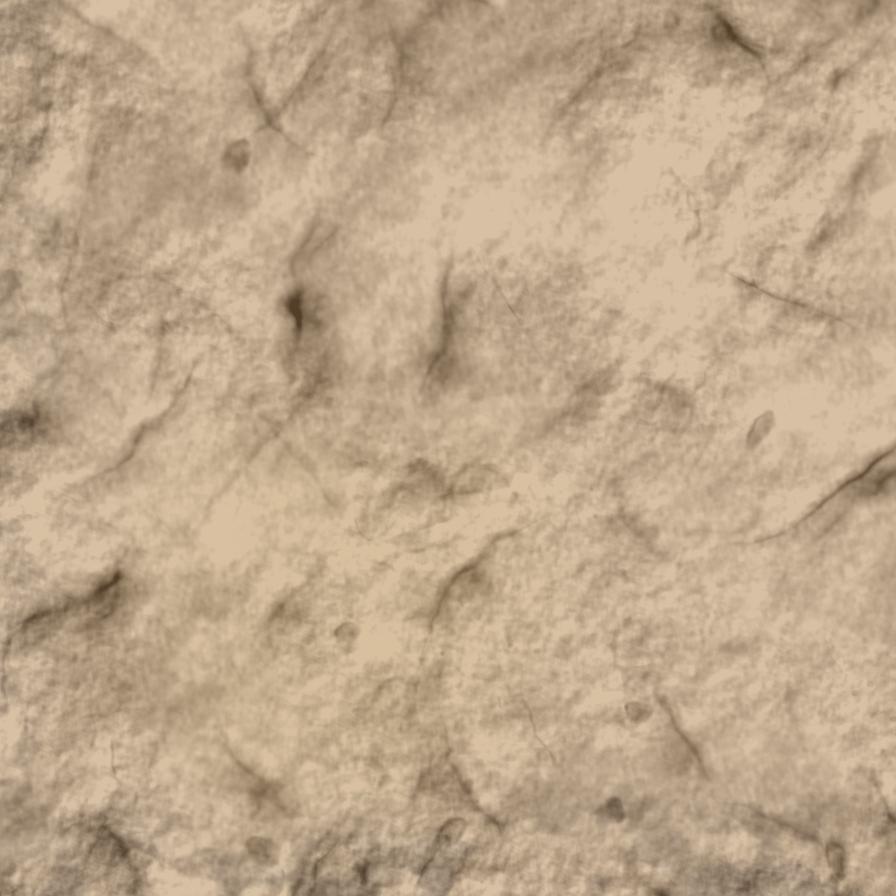
A Shadertoy shader for this texture:

```glsl
// Weathered beige hide: a mottled, softly lit surface with tapered creases,
// fine wrinkles, a few round pits and grime along the left and lower borders.
// Layers are summed into one tone, which then picks a colour from dark to pale.

const vec3 DEEP_BROWN = vec3(0.42, 0.34, 0.25);
const vec3 PALE_SAND = vec3(0.80, 0.71, 0.60);
const vec3 OCHRE_TINT = vec3(0.0, 0.0, -0.022);
const vec3 GREY_TINT = vec3(-0.02, -0.01, 0.01);

float hash(vec2 p) {
    vec3 q = fract(p.xyx * 0.1031);
    q += dot(q, q.yzx + 33.33);
    return fract((q.x + q.y) * q.z);
}

float noise(vec2 p) {
    vec2 i = floor(p), f = fract(p);
    f = f * f * (3.0 - 2.0 * f);
    float low = mix(hash(i), hash(i + vec2(1, 0)), f.x);
    float high = mix(hash(i + vec2(0, 1)), hash(i + vec2(1, 1)), f.x);
    return mix(low, high, f.y);
}

mat2 rotation(float a) {
    return mat2(cos(a), -sin(a), sin(a), cos(a));
}

float fbm(vec2 p) {
    float sum = 0.0, amp = 0.5;
    for (int i = 0; i < 5; i++) {
        sum += amp * noise(p);
        p = rotation(0.6) * p * 2.03 + 11.7;
        amp *= 0.5;
    }
    return sum;
}

// Shifts a point by smooth noise so that strokes wander.
vec2 warp(vec2 p, float scale, float amount) {
    vec2 n = vec2(noise(p * scale + 31.0), noise(p * scale + 67.0));
    return p + amount * (n - 0.5);
}

// One bent, tapered fold: dark core, uneven shadow and a lit lip.
float fold(vec2 d, float angle, float halfLength, float bend, float width) {
    vec2 s = rotation(angle) * d;
    float u = s.x / halfLength;
    float v = s.y - bend * halfLength * (u * u - 0.4);
    float taper = 1.0 - smoothstep(0.2, 1.0, abs(u));
    float w = width * mix(0.5, 1.0, taper);
    float reach = w * mix(8.0, 3.5, smoothstep(-w, w, v));
    float core = exp(-v * v / (w * w));
    float shadow = exp(-v * v / (reach * reach));
    float lip = exp(-pow(abs(v - 4.0 * w) / (1.8 * w), 2.0));
    return taper * (0.4 * core + 0.4 * shadow - 0.18 * lip);
}

// Scattered folds, mostly along two crossing diagonals.
float folds(vec2 p, float cells, float share, float width) {
    vec2 q = p * cells, base = floor(q);
    float dark = 0.0;
    for (int j = -1; j <= 1; j++)
    for (int i = -1; i <= 1; i++) {
        vec2 id = base + vec2(i, j);
        if (hash(id + cells) > share) continue;
        vec2 centre = id + 0.25 + 0.5 * vec2(hash(id + 5.3), hash(id + 9.1));
        float angle = hash(id + 13.7) < 0.55 ? 0.95 : -0.75;
        angle += 0.6 * (hash(id + 21.9) - 0.5);
        float halfLength = mix(0.4, 0.85, hash(id + 27.1));
        float bend = 0.7 * (hash(id + 35.5) - 0.5);
        float strength = mix(0.35, 1.0, hash(id + 41.3));
        float w = width * mix(0.7, 1.4, hash(id + 47.7));
        dark += strength * fold(q - centre, angle, halfLength, bend, w);
    }
    return dark;
}

// Small round knots, denser in the lowest row.
float pits(vec2 p, float cells) {
    vec2 q = p * cells, id = floor(q);
    float share = id.y < 1.0 ? 0.4 : 0.04;
    if (hash(id + 71.0) > share) return 0.0;
    vec2 d = q - id - 0.3 - 0.4 * vec2(hash(id + 3.0), hash(id + 8.0));
    float r = mix(0.07, 0.16, hash(id + 15.0));
    float l = length(d) / r;
    float bowl = 1.0 - smoothstep(0.2, 1.4, l);
    float ring = exp(-pow(abs(l - 1.0) / 0.3, 2.0));
    float side = dot(d, vec2(-0.5, 0.85)) / r;
    return 0.45 * bowl + 0.35 * ring * clamp(0.3 + side, -0.5, 1.0);
}

// Slope of the bumpy surface toward a light at the upper left.
float relief(vec2 p, float scale, float stride) {
    return fbm(p * scale) - fbm((p + stride * vec2(-0.6, 0.8)) * scale);
}

void mainImage(out vec4 fragColor, in vec2 fragCoord) {
    vec2 p = fragCoord / min(iResolution.x, iResolution.y);
    vec2 bent = warp(warp(p, 7.0, 0.06), 28.0, 0.014);
    vec2 ragged = warp(bent, 75.0, 0.006);

    // Border grime
    float lower = 1.0 - smoothstep(0.0, 0.17, bent.y);
    float left = 1.0 - smoothstep(0.0, 0.13, bent.x);
    float border = max(lower, 0.65 * left);
    float grime = border * smoothstep(0.38, 0.62, fbm(ragged * 24.0));

    // Soft surface, pebbled grain and dark specks
    float patchy = smoothstep(0.3, 0.7, noise(p * 9.0 + 4.0));
    float grain = noise(rotation(0.25) * p * vec2(190.0, 130.0)) - 0.5;
    float speck = smoothstep(0.72, 0.95, noise(ragged * 85.0)) * patchy;
    float tone = 0.95 + 0.5 * (fbm(bent * 5.0) - 0.48);
    tone += 0.45 * (fbm(ragged * 15.0 + 6.0) - 0.48) + 0.19 * grain;
    tone += 2.3 * relief(bent, 6.0, 0.012) - 0.16 * speck;
    tone += (0.55 + 0.6 * patchy + 0.5 * border) * relief(p, 42.0, 0.005);

    // Creases, wrinkles, meandering hairlines and pits
    float broken = 0.35 + 1.1 * noise(p * 26.0);
    tone -= broken * folds(ragged, 5.0, 0.8, 0.020);
    tone -= 0.75 * broken * folds(ragged + 7.0, 6.5, 0.55, 0.028);
    tone -= (0.16 + 0.5 * border) * folds(ragged + 3.0, 13.0, 0.6, 0.045);
    float vein = abs(fbm(bent * 6.0 + 20.0) - 0.48);
    tone -= 0.17 * (1.0 - smoothstep(0.0, 0.03, vein)) * patchy * broken;
    tone -= pits(warp(ragged, 40.0, 0.016), 9.0) + 0.36 * grime;

    // Colour
    vec3 colour = mix(DEEP_BROWN, PALE_SAND, clamp(tone, -0.25, 1.12));
    float ochre = 1.0 - smoothstep(0.05, 0.4, length(bent - vec2(0.38, 0.33)));
    colour += OCHRE_TINT * ochre * (0.3 + fbm(p * 9.0));
    colour += GREY_TINT * grime;
    fragColor = vec4(clamp(colour, 0.0, 1.0), 1.0);
}
```
